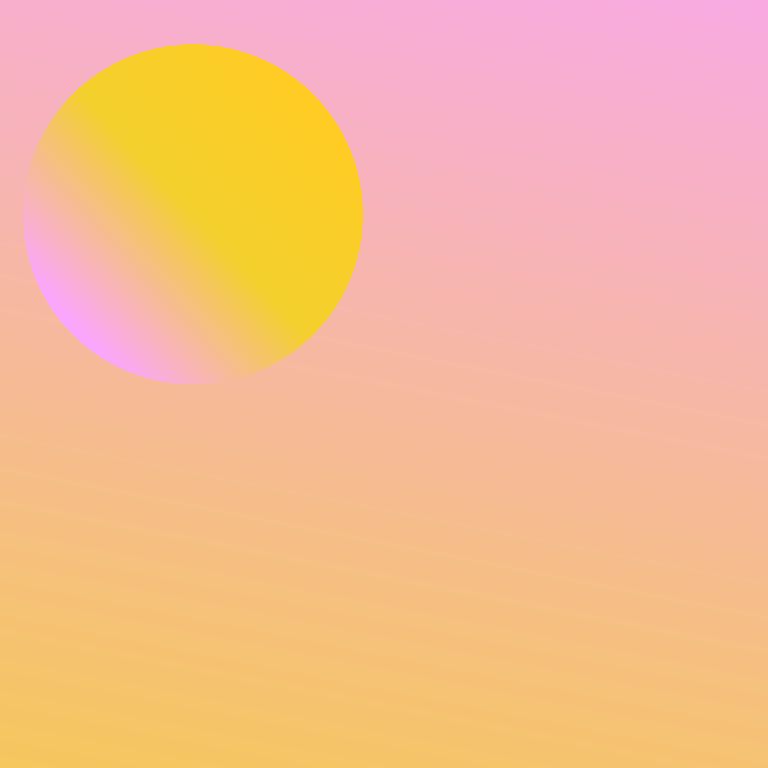
Reproduce this background procedurally as a Shadertoy shader.

```glsl
// A soft sunset sky with one large glossy disc at the upper left.
// The sky is a slightly tilted two-colour linear gradient; the disc is a
// circle distance function filled with a three-stop diagonal gradient.

#define SKY_TILT     0.192               // radians away from vertical
#define SKY_LOW      vec3(0.961, 0.780, 0.362)
#define SKY_HIGH     vec3(0.973, 0.668, 0.885)
#define DISC_CENTER  vec2(0.2507, 0.7214)
#define DISC_RADIUS  0.2214
#define DISC_ANGLE   0.750               // direction of the fill, radians
#define DISC_PINK    vec3(0.980, 0.650, 0.995)
#define DISC_LIME    vec3(0.953, 0.816, 0.180)
#define DISC_GOLD    vec3(1.000, 0.798, 0.140)
#define FILL_REACH   0.96                // outer stops, in disc radii

// Linear gradient running from the lower left to the upper right corner.
vec3 skyColor(vec2 uv) {
    vec2 dir = vec2(sin(SKY_TILT), cos(SKY_TILT));
    float t = dot(uv, dir) / (dir.x + dir.y);
    return mix(SKY_LOW, SKY_HIGH, clamp(t, 0.0, 1.0));
}

// Pink to lime up to the centre line, then lime to gold.
vec3 discColor(vec2 offset) {
    vec2 dir = vec2(cos(DISC_ANGLE), sin(DISC_ANGLE));
    float t = dot(offset, dir) / (DISC_RADIUS * FILL_REACH);
    vec3 outer = t < 0.0 ? DISC_PINK : DISC_GOLD;
    return mix(DISC_LIME, outer, min(abs(t), 1.0));
}

void mainImage(out vec4 fragColor, in vec2 fragCoord) {
    vec2 uv = fragCoord / iResolution.xy;
    vec2 aspect = vec2(iResolution.x / iResolution.y, 1.0);
    vec2 offset = (uv - DISC_CENTER) * aspect;

    // Disc coverage with an edge about one pixel wide
    float pixel = 1.0 / iResolution.y;
    float edge = length(offset) - DISC_RADIUS;
    float coverage = clamp(0.5 - edge / pixel, 0.0, 1.0);

    vec3 color = mix(skyColor(uv), discColor(offset), coverage);
    fragColor = vec4(color, 1.0);
}
```
